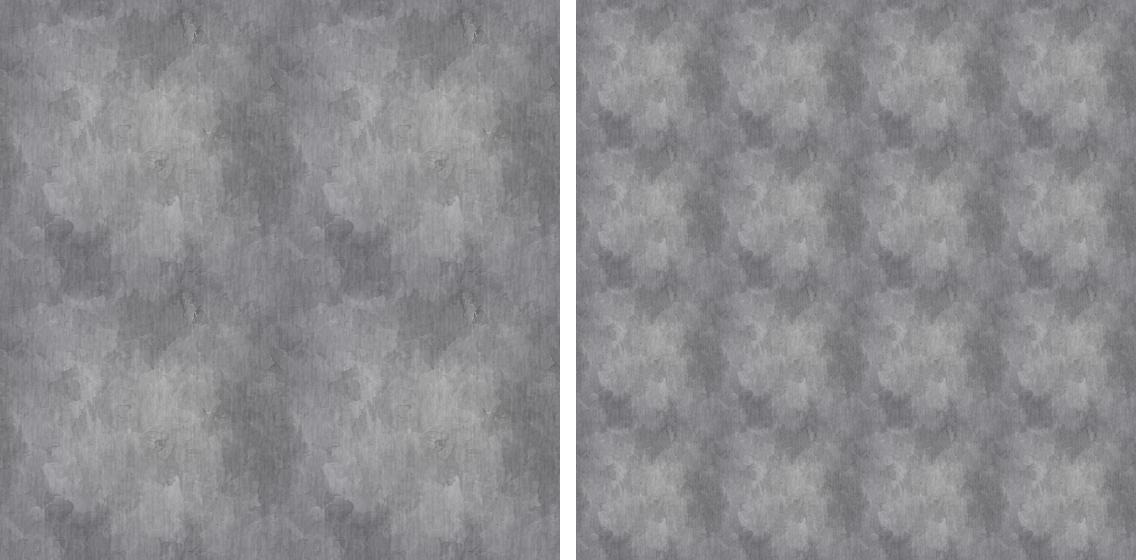
Left, the tile; right, the same tile 2 across and 2 down.
Give the GLSL for this texture, as a WebGL 2 fragment shader.

```glsl
#version 300 es
precision highp float;
// Worn grey plaster, repeated two by two. Broad clouds carry layers of
// torn flakes (soft Voronoi cells, sheared into shards), trowel scratches
// and fine vertical brushing. All noise wraps at the edge of the tile.
uniform vec2 u_resolution;
out vec4 fragColor;

// Two random values in 0..1 for a lattice cell, wrapped to the period
vec2 hash2(vec2 cell, vec2 period, float seed) {
  uvec2 v = uvec2(mod(cell, period)) + uvec2(uint(seed) * 97u, uint(seed) * 57u);
  v = v * 1664525u + 1013904223u;
  v.x += v.y * 1664525u;
  v.y += v.x * 1664525u;
  v ^= v >> 16u;
  v.x += v.y * 1664525u;
  v.y += v.x * 1664525u;
  v ^= v >> 16u;
  return vec2(v & 65535u) / 65535.0;
}

float corner(vec2 cell, vec2 offset, vec2 period, float seed) {
  float angle = 6.2832 * hash2(cell, period, seed).x;
  return dot(vec2(cos(angle), sin(angle)), offset);
}

// Gradient noise, about -0.7..0.7, with a whole number of cells per tile
float noise(vec2 p, vec2 period, float seed) {
  p *= period;
  vec2 i = floor(p), f = p - i, e = vec2(1, 0);
  vec2 u = f * f * f * (f * (f * 6.0 - 15.0) + 10.0);
  float low = mix(corner(i, f, period, seed), corner(i + e, f - e, period, seed), u.x);
  float high = mix(corner(i + e.yx, f - e.yx, period, seed),
                   corner(i + 1.0, f - 1.0, period, seed), u.x);
  return mix(low, high, u.y);
}

float fbm(vec2 p, float period, float seed) {
  float sum = 0.0, gain = 1.0;
  for (int k = 0; k < 4; k++) {
    sum += gain * noise(p, vec2(period), seed + float(k));
    period *= 2.0;
    gain *= 0.55;
  }
  return sum;
}

// Overlapping chips: each cell has its own tone and fades to one side
float flakes(vec2 p, vec2 period, float seed) {
  p *= period;
  vec2 i = floor(p);
  float tone = 0.0, total = 0.0;
  for (int y = -1; y <= 1; y++)
  for (int x = -1; x <= 1; x++) {
    vec2 cell = i + vec2(x, y);
    vec2 d = p - cell - hash2(cell, period, seed);
    vec2 r = hash2(cell, period, seed + 5.0);
    float angle = 6.2832 * r.y;
    float weight = exp(-45.0 * dot(d, d));
    tone += weight * (r.x - 0.5 + 0.9 * dot(d, vec2(cos(angle), sin(angle))));
    total += weight;
  }
  return tone / total;
}

float plasterHeight(vec2 p) {
  return 0.6 * flakes(p, vec2(8, 7), 11.0) + 0.7 * flakes(p + 0.37, vec2(14, 12), 23.0)
       + 0.5 * flakes(p + 0.71, vec2(25, 20), 37.0);
}

// Round spot that wraps around the tile
float spot(vec2 p, vec2 centre, float sharpness) {
  vec2 d = p - centre;
  d -= round(d);
  return exp(-sharpness * dot(d, d));
}

void main() {
  vec2 p = 2.0 * gl_FragCoord.xy / u_resolution;

  // Jagged displacement: smooth wobble plus shearing into angular shards
  vec2 torn = p + 0.026 * vec2(fbm(p, 9.0, 41.0), fbm(p, 9.0, 53.0))
            + 0.010 * vec2(noise(p, vec2(48), 61.0), noise(p, vec2(48), 67.0));
  torn += 0.045 * vec2(flakes(torn, vec2(15, 11), 131.0), flakes(torn, vec2(13, 12), 139.0));

  // Broad light and dark clouds: centre and strength
  vec3 clouds[15] = vec3[](
    vec3(0.24, 0.10, -1.3), vec3(0.36, 0.97, -0.6), vec3(0.55, 0.82, -0.7),
    vec3(0.90, 0.53, -1.1), vec3(0.90, 0.29, -0.7), vec3(0.02, 0.33, -0.5),
    vec3(0.03, 0.77, -0.7), vec3(0.02, 0.97, -0.5), vec3(0.68, 0.98, -0.8),
    vec3(0.60, 0.62, 1.0), vec3(0.25, 0.82, 0.7), vec3(0.31, 0.64, 0.5),
    vec3(0.27, 0.34, 0.8), vec3(0.62, 0.17, 0.8), vec3(0.74, 0.42, 0.5));
  float shade = 0.557 + 0.030 * fbm(p, 5.0, 71.0);
  for (int k = 0; k < 15; k++)
    shade += 0.080 * clouds[k].z * spot(mix(p, torn, 1.3), clouds[k].xy, 46.0);

  // Flake tones, with light catching their upper left edges
  float height = plasterHeight(torn);
  float relief = height - plasterHeight(torn + vec2(-0.003, 0.004));
  float patchy = smoothstep(-0.35, 0.25, noise(p, vec2(5), 79.0));
  shade += 0.056 * height * mix(0.65, 1.0, patchy);
  shade += 0.050 * clamp(relief, -0.5, 0.6) * mix(0.35, 1.0, patchy);

  // Short trowel scratches, slanted both ways
  for (int k = 0; k < 2; k++) {
    vec2 slant = k == 0 ? vec2(p.x + p.y, p.y - p.x) : vec2(p.x - 2.0 * p.y, p.y + p.x);
    float seed = 83.0 + 7.0 * float(k);
    float line = 1.0 - smoothstep(0.02, 0.10, abs(noise(slant, vec2(13, 5), seed)));
    float sparse = smoothstep(0.12, 0.45, noise(p, vec2(14), seed + 3.0));
    shade += (k == 0 ? 0.030 : -0.030) * line * sparse;
  }

  // Pale chipped flecks in three places
  float chipped = spot(p, vec2(0.70, 0.88), 500.0) + 0.7 * spot(p, vec2(0.43, 0.55), 700.0)
                + 0.7 * spot(p, vec2(0.57, 0.42), 600.0);
  shade += 0.20 * chipped * clamp(relief * 2.0 + 0.1, -0.2, 0.6);

  // Vertical brushing and fine grain
  shade += 0.042 * noise(p, vec2(100, 9), 101.0) + 0.018 * noise(p, vec2(53, 4), 103.0);
  shade += 0.036 * noise(p, vec2(120, 40), 107.0) + 0.032 * noise(p, vec2(115), 109.0);

  // Cool grey, more neutral towards the middle of the tile
  float neutral = spot(p, vec2(0.62, 0.52), 9.0);
  vec3 tint = mix(vec3(-0.003, -0.003, 0.014), vec3(0.001, 0.001, 0.003), neutral);
  fragColor = vec4(shade + tint, 1.0);
}
```
